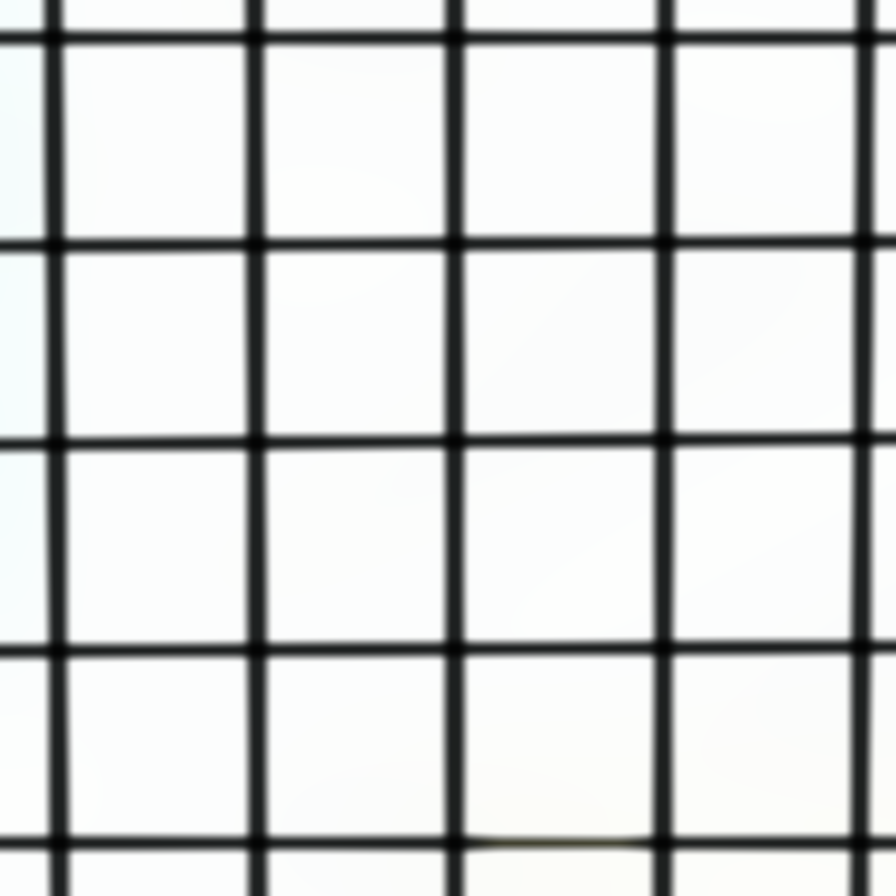
Reproduce this pattern procedurally as a three.js fragment shader.

```glsl
varying vec2 vUv;

const int LINES = 5;
const vec3 INK = vec3(0.115, 0.125, 0.125);

// Coverage of a soft-edged stroke at signed distance d from its centre
float stroke(float d, float halfWidth, float softness) {
  return 1.0 - smoothstep(halfWidth - softness, halfWidth + softness, abs(d));
}

// Horizontal centre of upright line i; the lines fan out towards the top
float uprightCentre(float i, float y) {
  float t = i - 2.5;
  float pitch = mix(0.223, 0.2265, y);
  return 0.512 + (i - 2.0) * pitch + 0.0027 * sin(1.2 * t) + 0.0032 * sin(2.4 * t);
}

// Vertical centre of level line i; the middle lines tilt slightly
float levelCentre(float i, float x) {
  float jitter = 0.003 * cos(3.14159 * i) - 0.0018 * sin(1.4 * i);
  float tilt = 0.007 * sin(0.7854 * i) * (x - 0.5);
  return 0.5047 + (i - 2.0) * 0.2244 + jitter + tilt;
}

// Slow unevenness in roughly -1..1
float ripple(vec2 p) {
  return 0.5 * sin(p.x * 9.0 + 2.0 * sin(p.y * 7.0)) + 0.5 * sin(p.y * 13.0 - p.x * 5.0);
}

// Near-white ground with cool and warm patches
vec3 paperColour(vec2 p) {
  vec3 paper = vec3(0.988, 0.992, 0.991) + 0.003 * ripple(p);
  float cool = (1.0 - smoothstep(0.0, 0.12, p.x)) * smoothstep(0.1, 0.5, p.y);
  float warm = smoothstep(0.3, 0.6, p.x) * (1.0 - smoothstep(0.05, 0.3, p.y));
  return paper - vec3(0.025, 0.0, 0.0) * cool - vec3(0.0, 0.002, 0.014) * warm;
}

void main() {
  vec2 p = vUv;
  float upright = 0.0;
  float level = 0.0;
  float nearUpright = 0.0;
  float worn = 0.0;

  // Thick uprights
  for (int n = 0; n < LINES; n++) {
    float i = float(n);
    float d = p.x - uprightCentre(i, p.y);
    float halfWidth = 0.0107 + 0.0004 * sin(p.y * 17.0 + i * 2.3);
    upright = max(upright, stroke(d, halfWidth, 0.0078));
    nearUpright = max(nearUpright, stroke(d, 0.014, 0.012));
  }

  // Thinner levels, swelling at crossings and worn on one lower span
  for (int n = 0; n < LINES; n++) {
    float i = float(n);
    float d = p.y - levelCentre(i, p.x);
    float wear = (1.0 - step(0.5, i)) * stroke(p.x - 0.625, 0.085, 0.025);
    float halfWidth = 0.0076 + 0.0003 * sin(p.x * 15.0 + i * 1.9);
    halfWidth += 0.0012 * nearUpright - 0.0018 * wear;
    level = max(level, stroke(d, halfWidth, 0.0072));
    worn = max(worn, wear * stroke(d, 0.006, 0.006));
  }

  // Overlapping ink deepens at the crossings
  vec3 wornInk = INK + vec3(0.12, 0.11, 0.04) * worn;
  vec3 colour = paperColour(p);
  colour *= mix(vec3(1.0), INK, upright);
  colour *= mix(vec3(1.0), wornInk, level);
  gl_FragColor = vec4(colour, 1.0);
}
```
